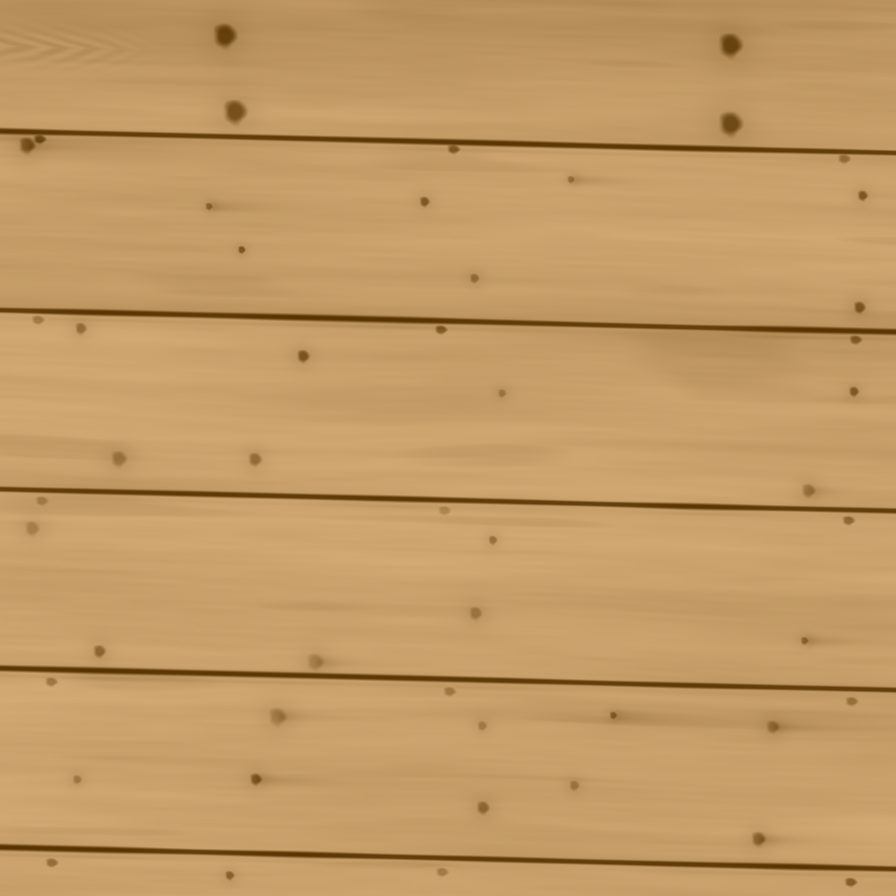
Give the GLSL for this texture, as a WebGL 2 fragment shader.

```glsl
#version 300 es
precision highp float;
// Pale pine planks with slightly tilted dark seams, soft grain, knots and nail heads.

uniform vec2 u_resolution;
out vec4 fragColor;

const vec3 WOOD = vec3(0.805, 0.645, 0.435);
const vec3 DARK = vec3(0.44, 0.29, 0.09);
const float PITCH = 0.1998;       // plank height
const float FIRST_SEAM = 0.147;   // distance of the first seam from the top
const float TILT = 0.0245;        // drop of the seams from left to right
const float SEAM_CORE = 0.0010;
const float SEAM_EDGE = 0.0046;
const float KNOT_CHANCE = 0.68;
const ivec2 KNOT_CELLS = ivec2(5, 2);
const float NAIL_STEP = 0.45;

float hash(vec2 p) {
    vec3 q = fract(vec3(p.xyx) * 0.1031);
    q += dot(q, q.yzx + 33.33);
    return fract((q.x + q.y) * q.z);
}

float noise(vec2 p) {
    vec2 i = floor(p), f = fract(p);
    f = f * f * (3.0 - 2.0 * f);
    return mix(mix(hash(i), hash(i + vec2(1, 0)), f.x),
               mix(hash(i + vec2(0, 1)), hash(i + vec2(1, 1)), f.x), f.y);
}

// Soft-edged irregular spot, 1 at the centre
float spot(vec2 p, float radius) {
    float wobble = 0.8 + 0.4 * noise(p / radius * 1.3 + 40.0);
    return 1.0 - smoothstep(0.45, 1.25, length(p) / (radius * wobble));
}

// Dark heart, pale halo and an optional streak trailing along the grain
float knot(vec2 p, float radius, float strength, float streak) {
    float halo = exp(-dot(p, p) / (radius * radius * 5.0));
    float tail = smoothstep(-0.004, 0.008, p.x) * exp(-max(p.x, 0.0) / 0.045)
               * exp(-pow(p.y / 0.006, 2.0));
    return strength * spot(p, radius) + 0.12 * halo + 0.24 * streak * tail;
}

// Big paired knots of the top plank
float pairedKnots(vec2 p) {
    float shade = 0.0;
    for (int i = 0; i < 4; i++) {
        vec2 cell = vec2(i % 2, i / 2);
        vec2 jitter = vec2(hash(cell + 3.0), hash(cell + 8.0)) - 0.5;
        vec2 center = vec2(0.253 + 0.558 * cell.x, PITCH * (0.41 + 0.47 * cell.y))
                    + jitter * vec2(0.025, 0.012);
        shade = max(shade, knot(p - center, 0.0125, 0.8, 0.0));
    }
    return shade;
}

// Smaller knots scattered over the other planks
float scatteredKnots(vec2 p, float row) {
    float shade = 0.0;
    for (int j = 0; j < KNOT_CELLS.y; j++)
    for (int i = 0; i < KNOT_CELLS.x; i++) {
        vec2 cell = vec2(i, j);
        vec2 seed = cell + vec2(row * 17.0 + 5.0, row * 7.0 + 11.0);
        float present = step(hash(seed), KNOT_CHANCE);
        vec2 place = 0.15 + 0.7 * vec2(hash(seed + 31.0), hash(seed + 57.0));
        vec2 center = (cell + place) / vec2(KNOT_CELLS) * vec2(1.0, PITCH);
        float size = hash(seed + 83.0);
        float streak = step(0.6, hash(seed + 97.0));
        float strength = mix(0.28, 0.72, hash(seed + 71.0));
        shade = max(shade, present * knot(p - center, mix(0.004, 0.010, size * size), strength, streak));
    }
    return shade;
}

// Nail heads just below each seam
float nails(vec2 p, float row) {
    float column = floor((p.x - 0.05) / NAIL_STEP + 0.5);
    vec2 seed = vec2(column + 9.0, row + 21.0);
    vec2 center = vec2(0.05 + column * NAIL_STEP + 0.016 * (hash(seed) - 0.5), 0.008 + 0.002 * row);
    return mix(0.3, 0.75, hash(seed + 5.0)) * spot((p - center) * vec2(0.7, 1.0), 0.0048);
}

float grain(vec2 p, float row) {
    vec2 g = p + vec2(row * 3.7 + 11.0, row * 1.3 + 7.0);
    g.y += 0.012 * noise(g * vec2(3.0, 5.0));
    float shade = 0.14 * (noise(g * vec2(2.5, 18.0)) - 0.5)
                + 0.09 * (noise(g * vec2(3.5, 75.0)) - 0.5)
                + 0.05 * (noise(g * vec2(14.0, 230.0)) - 0.5);
    float streak = smoothstep(0.76, 0.95, noise(g * vec2(4.0, 60.0) + 19.0));
    return shade + 0.09 * streak;
}

void main() {
    vec2 uv = gl_FragCoord.xy / u_resolution;
    float pixel = 1.0 / u_resolution.y;

    // Plank coordinates, measured downward from the seam above
    float depth = 1.0 - uv.y - TILT * uv.x - FIRST_SEAM;
    depth += 0.0016 * (noise(vec2(uv.x * 4.0, 2.0)) - 0.5);
    float row = floor(depth / PITCH);
    vec2 p = vec2(uv.x, depth - row * PITCH);
    bool topPlank = row < 0.0;

    float shade = 0.03 + grain(p, row) + 0.05 * (hash(vec2(row + 4.0, 2.0)) - 0.5);
    shade += 0.13 * smoothstep(0.82, 1.0, uv.y) + 0.03 * smoothstep(0.6, 1.0, uv.x);

    // Arched growth rings at the left of the top plank
    if (topPlank) {
        vec2 q = p - vec2(0.0, 0.105);
        float rings = sin(q.x * 170.0 + abs(q.y) * 500.0 + 5.0 * noise(p * 25.0));
        shade += 0.08 * rings * exp(-pow(q.y / 0.018, 2.0)) * (1.0 - smoothstep(0.06, 0.2, q.x));
    }
    shade += topPlank ? pairedKnots(p) : scatteredKnots(p, row) + nails(p, row);

    // Seam, its soft shadow and the faint bevel line beneath
    float seamSide = p.y > 0.5 * PITCH ? p.y - PITCH : p.y;
    float seamRow = floor(depth / PITCH + 0.5);
    float wear = noise(vec2(uv.x * 9.0, seamRow * 5.0 + 3.0));
    float edge = SEAM_EDGE * mix(0.75, 1.1, wear) + 0.5 * pixel;
    float seam = 1.0 - smoothstep(SEAM_CORE, edge, abs(seamSide));
    float bevel = exp(-pow((seamSide - 0.0085) / 0.0022, 2.0));
    shade += 0.12 * exp(-abs(seamSide) / 0.008) + 0.12 * wear * bevel;
    shade = mix(shade, 1.12 + 0.15 * wear, seam);

    fragColor = vec4(clamp(mix(WOOD, DARK, shade), 0.0, 1.0), 1.0);
}
```
